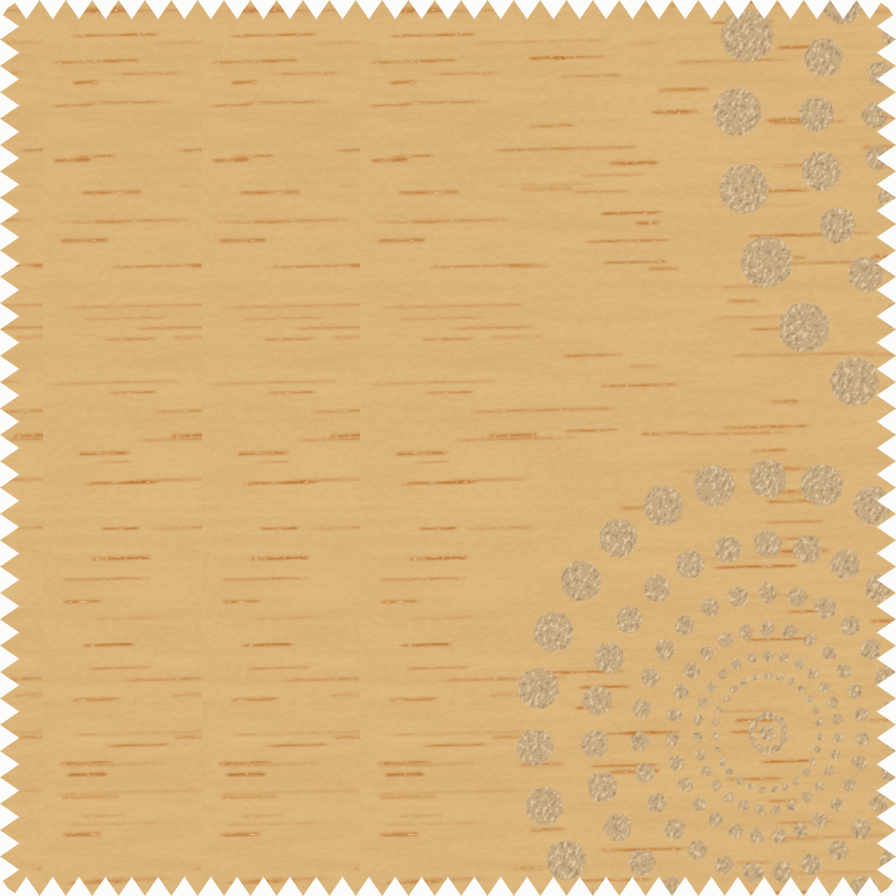
Give the GLSL for this texture, as a WebGL 2 fragment shader.

```glsl
#version 300 es
precision highp float;
// Pinked swatch of golden slub silk with embroidered rings of silvery dots.

uniform vec2 u_resolution;
out vec4 outColor;

const float TAU = 6.2831853;

// Colours
const vec3 SILK = vec3(0.865, 0.72, 0.495);
const vec3 SILK_SHADE = vec3(0.82, 0.645, 0.42);
const vec3 SLUB = vec3(0.74, 0.45, 0.20);
const vec3 BEAD = vec3(0.93, 0.82, 0.62);
const vec3 THREAD = vec3(0.77, 0.66, 0.505);
const vec3 THREAD_LIGHT = vec3(0.87, 0.79, 0.64);
const vec3 PAPER = vec3(0.99, 0.99, 0.98);

// Cloth: a strip repeats on the left, the last copy runs on to the right
const float STRIP_WIDTH = 0.1771;
const float STRIP_START = 0.0482;
const float LAST_SEAM = 0.4023;
const float SLUB_SLOPE = 0.025;

// Embroidery, sizes relative to the outer ring
const float DOTS_PER_RING = 27.0;
const int RING_COUNT = 6;
const float RING_SHRINK = 0.742;
const float DOT_SIZE = 0.085;
const vec2 LOW_CENTRE = vec2(0.857, 0.182);
const vec2 LOW_RADII = vec2(0.260, 0.284);
const vec2 HIGH_CENTRE = vec2(1.164, 0.866);
const vec2 HIGH_RADII = vec2(0.341, 0.371);
const float HIGH_TURN = -0.082;

// Pinked edge
const float TEETH = 34.0;
const float TOOTH_DEPTH = 0.0215;

float hash(vec2 p) {
    vec3 q = fract(vec3(p.xyx) * 0.1031);
    q += dot(q, q.yzx + 33.33);
    return fract((q.x + q.y) * q.z);
}

vec2 gradient(vec2 cell) {
    float a = TAU * hash(cell);
    return vec2(cos(a), sin(a));
}

float noise(vec2 p) {
    vec2 i = floor(p), f = p - i;
    vec2 s = f * f * f * (f * (f * 6.0 - 15.0) + 10.0);
    vec2 e = vec2(1.0, 0.0);
    float low = mix(dot(gradient(i), f), dot(gradient(i + e), f - e), s.x);
    float high = mix(dot(gradient(i + e.yx), f - e.yx), dot(gradient(i + 1.0), f - 1.0), s.x);
    return mix(low, high, s.y);
}

// Thin tapered slub threads, one candidate per cell: x = slub, y = pale beads
vec2 slubs(vec2 cloth, vec2 grid, float chance, float thickness, float seed) {
    vec2 p = vec2(cloth.x, cloth.y - SLUB_SLOPE * cloth.x) * grid;
    vec2 cell = floor(p);
    vec2 f = p - cell;
    vec2 key = cell + seed;
    float from = 0.45 * hash(key + 3.1);
    float to = from + mix(0.25, 0.55, hash(key + 7.7));
    float along = smoothstep(from, from + 0.06, f.x) * (1.0 - smoothstep(to - 0.06, to, f.x));
    float across = (f.y - mix(0.25, 0.75, hash(key + 11.3))) / (grid.y * thickness);
    float strength = step(hash(key + 17.9), chance) * mix(0.3, 0.9, hash(key + 23.0));
    float line = along * strength * exp(-across * across);
    float patchy = 0.75 + 0.6 * noise(cloth * vec2(55.0, 240.0) + seed);
    float beads = smoothstep(0.1, 0.5, noise(cloth * vec2(190.0, 300.0) + seed));
    return line * vec2(patchy, beads);
}

vec3 silk(vec2 uv) {
    float u = uv.x < LAST_SEAM ? mod(uv.x - STRIP_START, STRIP_WIDTH) : uv.x - LAST_SEAM;
    vec2 cloth = vec2(u, uv.y);
    float weave = noise(cloth * vec2(100.0, 250.0) + 0.9 * noise(cloth * 60.0));
    float grain = noise(cloth * vec2(230.0, 330.0));
    float bands = noise(cloth * vec2(4.0, 42.0)) + noise(cloth * vec2(11.0, 105.0));
    float shade = 0.17 + 0.28 * weave + 0.2 * grain + 0.25 * bands;
    vec3 colour = mix(SILK, SILK_SHADE, clamp(shade, -0.25, 1.0));
    vec2 s = slubs(cloth, vec2(5.2, 38.0), 0.55, 0.0019, 5.0);
    s += slubs(cloth, vec2(7.4, 25.0), 0.4, 0.0024, 41.0);
    s += 0.6 * slubs(cloth, vec2(3.1, 31.0), 0.5, 0.0021, 83.0);
    colour = mix(colour, SLUB, clamp(s.x, 0.0, 0.85));
    return mix(colour, BEAD, clamp(0.7 * s.y, 0.0, 0.6));
}

// Signed distance to concentric oval rings of round dots
float dotRings(vec2 p, vec2 radii, float turn) {
    vec2 q = p / radii;
    float spacing = TAU / DOTS_PER_RING;
    float k = round((atan(-q.x, q.y) - turn) / spacing);
    float angle = k * spacing + turn;
    vec2 ray = vec2(-sin(angle), cos(angle));
    float ring = 1.0, nearest = 1.0;
    for (int i = 0; i < RING_COUNT; i++) {
        float size = DOT_SIZE * radii.x * pow(ring, 1.12);
        size *= mix(0.92, 1.06, hash(vec2(k + 40.0, float(i))));
        nearest = min(nearest, length((q - ray * ring) * radii) - size);
        ring *= RING_SHRINK;
    }
    // Small boss in the middle
    float r = length(q);
    float boss = min(r - 0.032, abs(r - 0.07) - 0.012) * radii.x;
    return min(nearest, boss);
}

void main() {
    vec2 uv = gl_FragCoord.xy / u_resolution;
    float soft = 1.0 / min(u_resolution.x, u_resolution.y);
    vec3 colour = silk(uv);

    // Embroidered dots with ragged, slanted stitches
    float d = min(dotRings(uv - LOW_CENTRE, LOW_RADII, 0.0),
                  dotRings(uv - HIGH_CENTRE, HIGH_RADII, HIGH_TURN));
    d += 0.0025 * noise(uv * 170.0);
    vec2 slant = vec2(uv.x * 0.8 - uv.y * 0.5, uv.x * 0.5 + uv.y * 0.8);
    float stitch = noise(slant * vec2(270.0, 130.0)) + 0.6 * noise(uv * 310.0);
    vec3 thread = mix(THREAD, THREAD_LIGHT, smoothstep(0.0, 0.6, stitch));
    thread *= 1.0 - 0.14 * smoothstep(0.1, 0.6, -stitch);
    colour = mix(colour, thread, 0.92 * (1.0 - smoothstep(-soft, soft, d)));

    // Zigzag cut on all four sides
    vec2 teeth = abs(fract(uv * TEETH) * 2.0 - 1.0) * TOOTH_DEPTH;
    vec2 inset = min(uv, 1.0 - uv) - teeth.yx;
    float cut = min(inset.x, inset.y);
    colour = mix(PAPER, colour, smoothstep(-1.3 * soft, 1.3 * soft, cut));
    outColor = vec4(colour, 1.0);
}
```
